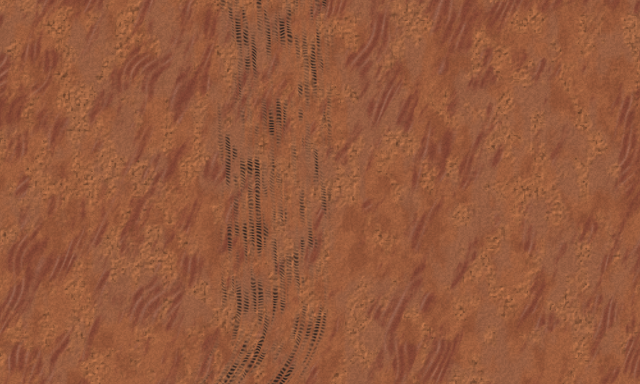
Give the GLSL for this texture, as a WebGL 1 fragment shader.

```glsl
precision highp float;
// Rust-coloured desert soil with crumbly clods, slanted red ripples and worn tyre tracks.
uniform vec2 u_resolution;

const vec3 SAND_DARK = vec3(0.560, 0.322, 0.212);
const vec3 SAND = vec3(0.618, 0.368, 0.240);
const vec3 DUST = vec3(0.585, 0.372, 0.268);
const vec3 CLOD = vec3(0.655, 0.408, 0.260);
const vec3 RIPPLE_RED = vec3(0.485, 0.252, 0.192);
const vec3 RIPPLE_CREST = vec3(0.630, 0.425, 0.350);
const vec3 TREAD_DARK = vec3(0.200, 0.145, 0.120);
const vec3 TREAD_PALE = vec3(0.580, 0.395, 0.290);

const vec2 SLANT = vec2(0.42, 0.91);     // direction of the ripple crests
const float RIPPLE_FREQ = 42.0;
const float CLOD_FREQ = 135.0;
const float GRAIN_FREQ = 300.0;
const float LANE_WIDTH = 0.019;
const float TREAD_FREQ = 122.0;
const vec2 TRACK_SPAN = vec2(0.350, 0.515); // share of the width
const float TAU = 6.2831853;

float hash(vec2 p) {
  vec3 q = fract(vec3(p.xyx) * 0.1031);
  q += dot(q, q.yzx + 33.33);
  return fract((q.x + q.y) * q.z);
}

float noise(vec2 p) {
  vec2 i = floor(p);
  vec2 f = fract(p);
  f = f * f * (3.0 - 2.0 * f);
  return mix(mix(hash(i), hash(i + vec2(1.0, 0.0)), f.x),
             mix(hash(i + vec2(0.0, 1.0)), hash(i + vec2(1.0, 1.0)), f.x), f.y);
}

float fbm(vec2 p) {
  float sum = 0.0;
  float amp = 0.533;
  for (int i = 0; i < 4; i++) {
    sum += amp * noise(p);
    p = p * 2.03 + 17.3;
    amp *= 0.5;
  }
  return sum;
}

float clodHeight(vec2 p) {
  return 0.6 * noise(p * CLOD_FREQ) + 0.4 * noise(p * CLOD_FREQ * 0.55 + 41.0);
}

// Bell-shaped weight around a centre.
float bell(float x, float centre, float width) {
  float d = (x - centre) / width;
  return exp(-d * d);
}

// Where ripples gather: side borders, the upper edge and a belt right of centre.
float rippleBias(vec2 uv, vec2 p) {
  float places = bell(uv.x, 0.0, 0.10) + bell(uv.x, 1.0, 0.05)
               + 0.8 * bell(uv.y, 1.0, 0.06) + 0.7 * bell(uv.x, 0.65, 0.09)
               + 0.4 * bell(uv.x, 0.16, 0.08) - 0.5 * bell(uv.x, 0.43, 0.08);
  return 0.13 * min(places, 1.3) - 0.06 + 0.18 * (noise(p * 5.5 + 8.0) - 0.5);
}

// Returns print depth in x, dust in y and line pattern (0 pale, 1 dark) in z.
vec3 tyreTracks(vec2 uv, vec2 p) {
  float low = max(0.22 - uv.y, 0.0);
  float bend = 1.1 * low * low + 0.010 * (noise(vec2(p.y * 4.0, 2.0)) - 0.5);
  float x = uv.x + bend;
  float band = smoothstep(TRACK_SPAN.x - 0.02, TRACK_SPAN.x + 0.02, x)
             * (1.0 - smoothstep(TRACK_SPAN.y - 0.01, TRACK_SPAN.y + 0.015, x));
  float lane = (p.x + bend * 1.66 + 0.03 * p.y) / LANE_WIDTH;
  float id = floor(lane);
  float side = fract(lane) - 0.5;
  float strip = 1.0 - smoothstep(0.15, 0.50, abs(side));
  float wear = 0.55 * noise(vec2(lane * 0.8, p.y * 13.0 + 4.0))
             + 0.45 * noise(vec2(lane * 1.7 + 30.0, p.y * 30.0));
  float dust = band * strip * smoothstep(0.25, 0.60, wear + 0.2 * (hash(vec2(id, 9.0)) - 0.5));
  float depth = band * strip * smoothstep(0.47, 0.82, wear);
  float phase = p.y * TREAD_FREQ + side * 0.6 + 1.2 * noise(p * vec2(70.0, 35.0)) + hash(vec2(id, 5.0));
  return vec3(depth, dust, 0.5 + 0.5 * sin(TAU * phase));
}

void main() {
  vec2 uv = gl_FragCoord.xy / u_resolution;
  vec2 p = gl_FragCoord.xy / u_resolution.y;

  // Mottled sand and dusty veils
  float mottle = fbm(p * vec2(32.0, 19.0) + 3.0);
  vec3 color = mix(SAND_DARK, SAND, smoothstep(0.28, 0.60, mottle));
  color = mix(color, DUST, 0.75 * smoothstep(0.43, 0.62, fbm(p * vec2(15.0, 9.0) + 60.0)));

  // Small slanted red patches with thin curved pale crests
  vec2 q = vec2(p.x * SLANT.y - p.y * SLANT.x, dot(p, SLANT));
  float patches = fbm(q * vec2(30.0, 12.0) + 25.0) + rippleBias(uv, p);
  float ripples = smoothstep(0.47, 0.70, patches);
  float phase = q.x * RIPPLE_FREQ + 2.6 * noise(q * vec2(12.0, 9.0) + 9.0);
  float wave = 0.5 + 0.5 * sin(TAU * phase);
  float crest = pow(wave, 4.0) * smoothstep(0.30, 0.70, noise(q * vec2(34.0, 18.0)));
  color = mix(color, RIPPLE_RED, ripples * (0.90 - 0.45 * wave));
  color = mix(color, RIPPLE_CREST, 0.60 * ripples * crest);

  // Crumbly clods lit from the upper left, with scattered dark pits
  float clump = smoothstep(0.46, 0.66, fbm(p * vec2(25.0, 16.0) + 90.0)) * (1.0 - 0.85 * ripples);
  float relief = clodHeight(p) - clodHeight(p + vec2(-0.0028, 0.0032));
  float pits = smoothstep(0.66, 0.92, noise(p * 150.0 + 70.0));
  color = mix(color, CLOD, 0.65 * clump);
  color *= 1.0 + relief * (0.12 + 0.36 * clump) - 0.20 * pits * clump;

  // Tyre treads
  vec3 tread = tyreTracks(uv, p);
  color = mix(color, TREAD_PALE, 0.50 * tread.y);
  color = mix(color, TREAD_DARK, tread.z * (0.16 * tread.y + 0.74 * tread.x) + 0.12 * tread.x);

  // Fine grain
  color *= 1.0 + 0.13 * (noise(p * GRAIN_FREQ) - 0.5);
  gl_FragColor = vec4(color, 1.0);
}
```
